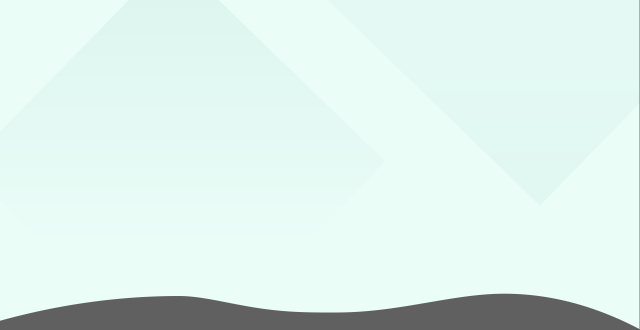
A Shadertoy shader for this background:

```glsl
const vec3 MINT = vec3(0.919, 0.991, 0.969);
const vec3 TEAL_TINT = vec3(0.869, 0.961, 0.938);
const vec3 HILL_GRAY = vec3(0.378);

// Signed distance to a square tipped onto its corner
float diamond(vec2 p, vec2 center, float halfSide) {
    float c = cos(0.7714), s = sin(0.7714);
    p -= center;
    vec2 q = abs(vec2(c * p.x + s * p.y, c * p.y - s * p.x)) - halfSide;
    return max(q.x, q.y);
}

// Height of the hill crest, as a share of the canvas height
float hillCrest(float x) {
    if (x < 0.28) {
        float t = 1.0 - x / 0.28;
        return 0.103 - 0.075 * t * t;
    }
    if (x < 0.521) {
        float t = 1.0 - pow(1.0 - (x - 0.28) / 0.241, 1.5);
        return mix(0.103, 0.053, smoothstep(0.0, 1.0, t));
    }
    if (x < 0.788) {
        float t = pow((x - 0.521) / 0.267, 1.1);
        return mix(0.053, 0.110, smoothstep(0.0, 1.0, t));
    }
    float t = (x - 0.788) / 0.212;
    return 0.110 - 0.108 * t * t;
}

float cover(float dist, float pixel) {
    return clamp(0.5 - dist / pixel, 0.0, 1.0);
}

void mainImage(out vec4 fragColor, in vec2 fragCoord) {
    vec2 uv = fragCoord / iResolution.xy;
    vec2 p = vec2(uv.x, (1.0 - uv.y) * 0.518); // downward, in canvas widths
    float pixel = 1.0 / iResolution.x;
    vec3 color = MINT;

    // Left diamond fades out downward
    float leftMask = cover(diamond(p, vec2(0.274, 0.258), 0.232), pixel);
    float leftFade = clamp((uv.y - 0.27) / 0.73, 0.0, 1.0);
    color = mix(color, TEAL_TINT, leftMask * leftFade);

    // Right diamond deepens toward its lower tip
    float rightMask = cover(diamond(p, vec2(0.839, -0.0055), 0.232), pixel);
    float rightFade = mix(0.72, 0.42, smoothstep(0.4, 1.0, uv.y));
    color = mix(color, TEAL_TINT, rightMask * rightFade);

    // Hill, with the crest slope taken into account for its edge
    float slope = (hillCrest(uv.x + 0.001) - hillCrest(uv.x - 0.001)) * 500.0 * 0.518;
    float hillDist = (uv.y - hillCrest(uv.x)) * 0.518 / sqrt(1.0 + slope * slope);
    color = mix(color, HILL_GRAY, cover(hillDist, pixel));

    // Thin shade along the right border
    color = mix(color, HILL_GRAY, 0.6 * cover(0.9988 - uv.x, pixel));

    fragColor = vec4(color, 1.0);
}
```
